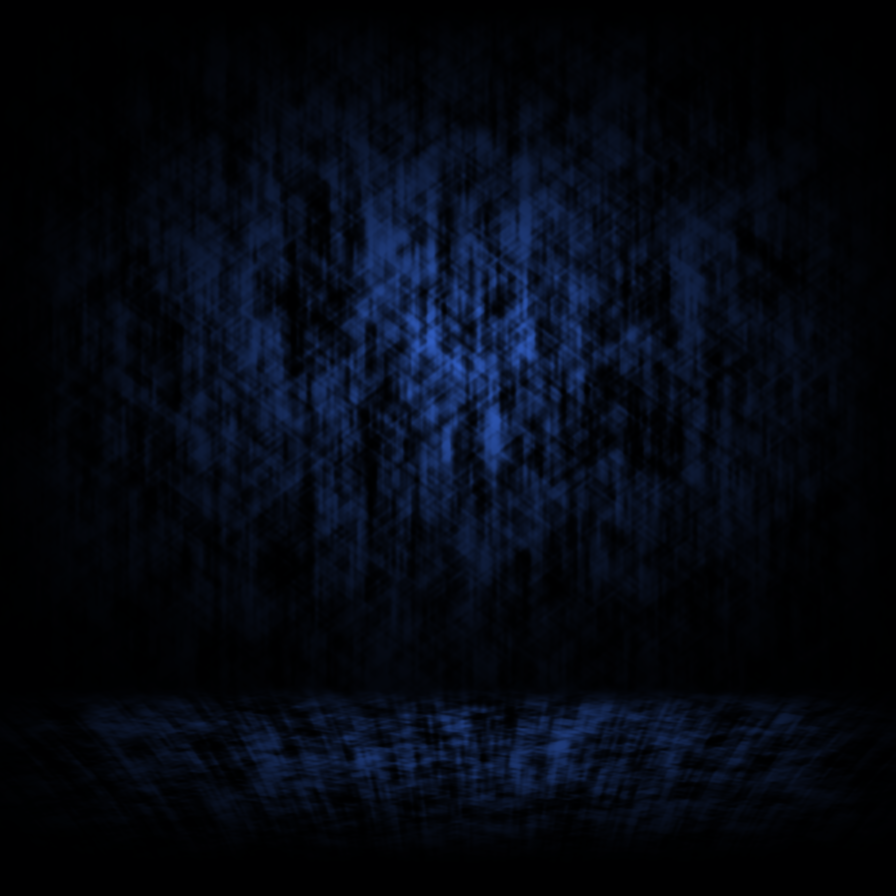
Reproduce this background procedurally as a WebGL 1 fragment shader.

```glsl
precision highp float;
uniform vec2 u_resolution;

float hash(vec2 p) {
  vec3 q = fract(p.xyx * vec3(0.1031, 0.1030, 0.0973));
  q += dot(q, q.yzx + 33.33);
  return fract((q.x + q.y) * q.z);
}

float noise(vec2 p) {
  vec2 cell = floor(p);
  vec2 f = fract(p);
  f = f * f * (3.0 - 2.0 * f);
  float low = mix(hash(cell), hash(cell + vec2(1.0, 0.0)), f.x);
  float high = mix(hash(cell + vec2(0.0, 1.0)), hash(cell + 1.0), f.x);
  return mix(low, high, f.y);
}

// Layers of stretched noise, each finer and slightly fainter than the last
float streaks(vec2 p, vec2 scale) {
  float sum = 0.0;
  float weight = 0.4;
  for (int i = 0; i < 3; i++) {
    sum += weight * noise(p * scale + float(i) * 37.0);
    scale *= 2.0;
    weight *= 0.85;
  }
  return sum / 1.029;
}

vec2 rotate(vec2 p, float angle) {
  float c = cos(angle);
  float s = sin(angle);
  return vec2(c * p.x - s * p.y, s * p.x + c * p.y);
}

// Turns a centred weave into brightness with dark gaps
float contrast(float weave) {
  return 2.1 * pow(smoothstep(-0.25, 0.28, weave), 1.3);
}

// Vertical fibres crossed by two families of diagonal scratches
float fabric(vec2 p) {
  p += 3.0;
  float fibres = streaks(p, vec2(58.0, 8.0)) - 0.5;
  float rising = streaks(rotate(p, -0.65), vec2(10.0, 62.0)) - 0.5;
  float falling = streaks(rotate(p, 0.65), vec2(10.0, 62.0)) - 0.5;
  float blotches = noise(p * vec2(13.0, 9.0)) - 0.5;
  return contrast(0.52 * fibres + 0.31 * (rising + falling) + 0.10 * blotches);
}

// Fibres fanning out from a point above the far edge, brushed across
float carpet(vec2 p) {
  float nearness = 0.40 / (0.63 - min(p.y, 0.30));
  vec2 ground = vec2((p.x - 0.53) / nearness, p.y) + 5.0;
  float fan = streaks(ground, vec2(46.0, 13.0)) - 0.5;
  float brushed = streaks(rotate(p + 2.0, 0.14), vec2(20.0, 100.0)) - 0.5;
  float counter = streaks(rotate(p + 4.0, -0.20), vec2(20.0, 90.0)) - 0.5;
  float patches = noise(p * vec2(13.0, 20.0) + 7.0) - 0.5;
  return contrast(0.46 * fan + 0.34 * (brushed + counter) + 0.11 * patches);
}

float glow(vec2 p, vec2 center, vec2 radius) {
  vec2 d = (p - center) / radius;
  return exp(-dot(d, d));
}

void main() {
  vec2 uv = gl_FragCoord.xy / u_resolution;

  // Back wall, lit by a broad pool with a small hot core
  float wallLight = 0.29 * glow(uv, vec2(0.51, 0.60), vec2(0.31, 0.23));
  wallLight += 0.10 * glow(uv, vec2(0.54, 0.61), vec2(0.10, 0.11));
  float wall = wallLight * fabric(uv);

  // Floor, lit by a wide flat pool
  float floorLight = 0.24 * exp(-pow((uv.x - 0.53) / 0.37, 2.0));
  floorLight *= smoothstep(0.03, 0.18, uv.y);
  float ground = floorLight * carpet(uv);

  // Blend at the far edge and fade out towards the frame
  float light = mix(ground, wall, smoothstep(0.195, 0.237, uv.y));
  vec2 margin = smoothstep(vec2(0.0), vec2(0.10, 0.05), min(uv, 1.0 - uv));
  light *= mix(0.4, 1.0, margin.x) * margin.y;

  vec3 blue = vec3(0.25, 0.48, 1.0);
  gl_FragColor = vec4(vec3(0.0, 0.001, 0.003) + blue * light, 1.0);
}
```
